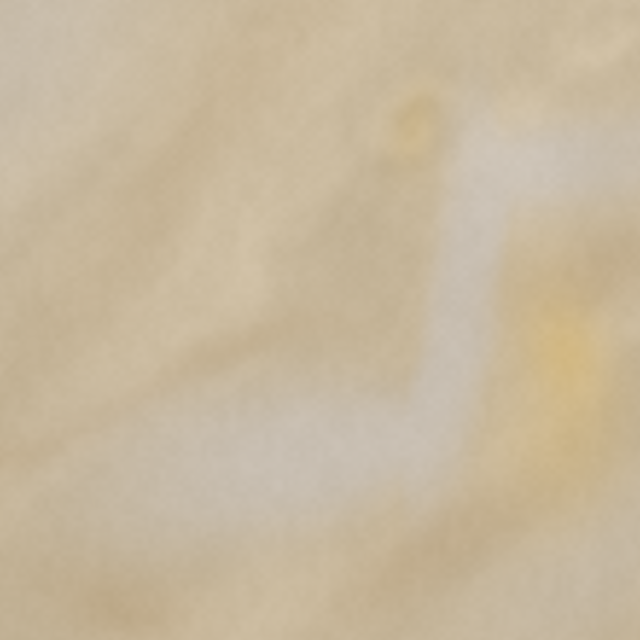
A WebGL 1 fragment shader for this texture:

```glsl
precision highp float;
// Soft cream marble: a blurred grey vein climbs in an S from lower left to
// upper right, between faint diagonal folds, ochre stains and small curls.
// Built from warped value noise, distances to curves and Gaussian stains.
uniform vec2 u_resolution;

#define WARP 0.055          // bending of all features
#define VEIN_WIDTH 0.075    // half width of the grey vein
#define STREAK_ANGLE 0.85   // direction of the folds, radians
#define STREAK_CONTRAST 0.10
#define CLOUD_CONTRAST 0.06
#define GRAIN_SCALE 110.0
#define GRAIN_CONTRAST 0.014

const vec3 TAN = vec3(0.768, 0.704, 0.592);
const vec3 CREAM = vec3(0.800, 0.738, 0.632);
const vec3 GREY = vec3(0.785, 0.750, 0.705);
const vec3 OCHRE = vec3(0.830, 0.720, 0.490);
const vec3 BROWN = vec3(0.725, 0.635, 0.495);

float hash(vec2 cell) {
  return fract(sin(dot(cell, vec2(127.1, 311.7))) * 43758.5453);
}

float noise(vec2 p) {
  vec2 i = floor(p), f = fract(p);
  f = f * f * f * (f * (f * 6.0 - 15.0) + 10.0);
  return mix(mix(hash(i), hash(i + vec2(1.0, 0.0)), f.x),
             mix(hash(i + vec2(0.0, 1.0)), hash(i + 1.0), f.x), f.y);
}

float fbm(vec2 p) {
  float sum = 0.0, amplitude = 0.5;
  for (int i = 0; i < 4; i++) {
    sum += amplitude * noise(p);
    p = mat2(0.8, 0.6, -0.6, 0.8) * p * 2.03 + 7.3;
    amplitude *= 0.5;
  }
  return sum / 0.9375;
}

vec2 rotate(vec2 p, float angle) {
  float c = cos(angle), s = sin(angle);
  return vec2(c * p.x + s * p.y, c * p.y - s * p.x);
}

float bell(float x) { return exp(-x * x); }

// Elliptical stain with soft edges
float stain(vec2 p, vec2 centre, vec2 size, float angle) {
  return bell(length(rotate(p - centre, angle) / size));
}

// Signed distance to a rising S curve: y = start + tilt x + rise smoothstep
float riseDistance(vec2 p, float start, float tilt, float rise, vec2 span) {
  float t = clamp((p.x - span.x) / (span.y - span.x), 0.0, 1.0);
  float y = start + tilt * p.x + rise * t * t * (3.0 - 2.0 * t);
  float slope = tilt + rise * 6.0 * t * (1.0 - t) / (span.y - span.x);
  return (p.y - y) / sqrt(1.0 + slope * slope);
}

// Rings around a centre, fading outward
float curl(vec2 p, vec2 centre, float radius) {
  vec2 q = rotate(p - centre, 0.4) * vec2(0.8, 1.2);
  float r = length(q) / radius;
  return cos(r * 5.0 + atan(q.y, q.x)) * bell(r * 0.75) * smoothstep(0.0, 0.4, r);
}

void main() {
  vec2 uv = gl_FragCoord.xy / u_resolution;
  vec2 bend = vec2(fbm(uv * 3.5 + 2.1), fbm(uv * 3.5 + 19.4)) - 0.5;
  vec2 p = uv + WARP * bend;

  // Diagonal folds and clouds on the tan ground
  vec2 along = rotate(p + 0.08 * bend, STREAK_ANGLE);
  float streak = fbm(along * vec2(1.8, 8.0) + 4.0) - 0.5;
  float cloud = fbm(p * 4.0 + 31.0) - 0.5;
  vec3 color = mix(TAN, CREAM, clamp(0.35 + 1.6 * streak + cloud, 0.0, 1.0));
  color += 0.3 * (STREAK_CONTRAST * streak + CLOUD_CONTRAST * cloud);

  // Pale corners and the darker diagonal band
  color = mix(color, GREY, 0.60 * stain(p, vec2(0.02, 0.93), vec2(0.32, 0.16), 0.9));
  color = mix(color, GREY, 0.45 * stain(p, vec2(0.93, 0.12), vec2(0.22, 0.10), 0.7));
  color = mix(color, CREAM, 0.60 * stain(p, vec2(0.78, 0.95), vec2(0.25, 0.12), -0.3));
  color = mix(color, BROWN, 0.30 * stain(p, vec2(0.32, 0.80), vec2(0.45, 0.07), 0.95));

  // Thin light fold with a dark crease beneath it
  float fold = riseDistance(p, 0.40, 0.0, 0.36, vec2(0.15, 0.45));
  float foldFade = smoothstep(0.02, 0.2, p.x) * (1.0 - smoothstep(0.34, 0.44, p.x));
  color = mix(color, CREAM, 0.65 * foldFade * bell(fold / 0.028));
  float crease = riseDistance(p, 0.29, 0.0, 0.22, vec2(0.0, 0.5));
  float creaseFade = 1.0 - smoothstep(0.35, 0.65, p.x);
  color = mix(color, BROWN, 0.35 * creaseFade * bell(crease / 0.030));

  // Grey vein, broad at the left and narrow where it climbs
  float vein = riseDistance(p, 0.22, 0.16, 0.37, vec2(0.62, 0.80));
  float width = VEIN_WIDTH * mix(1.6, 0.95, smoothstep(0.45, 0.70, p.x));
  float body = bell(pow(abs(vein) / width, 1.4));
  float veinFade = smoothstep(-0.05, 0.45, p.x) * mix(1.0, 0.7, smoothstep(0.85, 1.0, p.x));
  color = mix(color, GREY, 0.92 * body * veinFade);
  color += 0.022 * stain(p, vec2(0.80, 0.74), vec2(0.08, 0.10), 0.0);

  // Ochre and brown stains beside the vein
  color = mix(color, BROWN, 0.50 * stain(p, vec2(0.92, 0.57), vec2(0.14, 0.05), 0.3));
  color = mix(color, OCHRE, 0.80 * stain(p, vec2(0.87, 0.46), vec2(0.065, 0.10), 0.25));
  color = mix(color, OCHRE, 0.45 * stain(p, vec2(0.87, 0.30), vec2(0.10, 0.13), -0.3));
  color = mix(color, BROWN, 0.50 * stain(p, vec2(0.68, 0.13), vec2(0.18, 0.06), 0.6));
  color = mix(color, BROWN, 0.50 * stain(p, vec2(0.19, 0.06), vec2(0.12, 0.06), -0.3));
  color = mix(color, OCHRE * 0.95, 0.45 * stain(p, vec2(0.64, 0.79), vec2(0.04, 0.07), -0.3));

  // Faint curls near the top, then fine soft grain
  color += 0.018 * (curl(p, vec2(0.64, 0.79), 0.07) + curl(p, vec2(0.96, 0.94), 0.09));
  float grain = noise(uv * GRAIN_SCALE) + noise(uv * GRAIN_SCALE * vec2(0.5, 0.3) + 5.0) - 1.0;
  color += GRAIN_CONTRAST * grain * vec3(0.9, 0.9, 1.1);

  gl_FragColor = vec4(color, 1.0);
}
```
